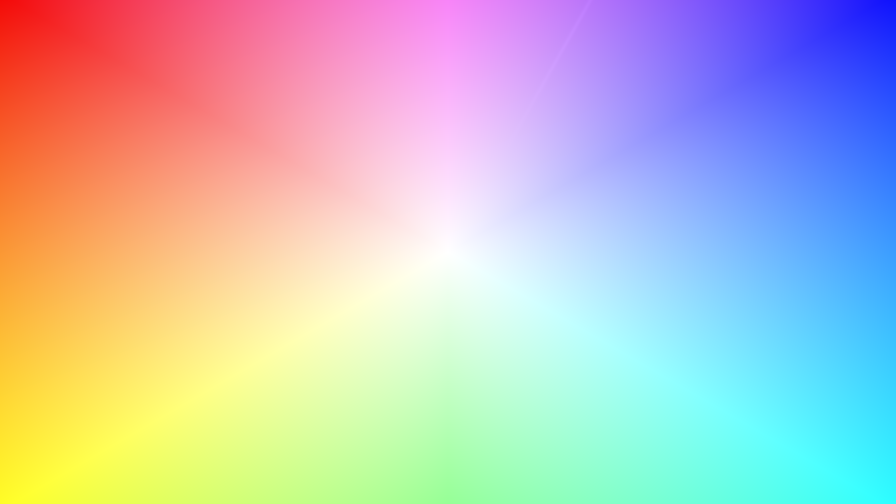
Give the GLSL for this background, as a WebGL 1 fragment shader.

```glsl
precision highp float;

uniform vec2 u_resolution;

#define TAU 6.28319
#define HUE_TURN 0.58333
#define SATURATION 0.88
#define SATURATION_TILT vec2(-0.014, 0.11)
#define RED_CORNER_DIM 0.05
#define STREAK_ANGLE 1.056
#define STREAK_WIDTH 0.004
#define STREAK_GLOW 0.02

// Fully saturated colour for a hue in turns
vec3 pureHue(float hue) {
    vec3 ramp = abs(fract(hue + vec3(0.0, 2.0, 1.0) / 3.0) * 6.0 - 3.0);
    return clamp(ramp - 1.0, 0.0, 1.0);
}

// Faint ray leaving the centre, brighter toward the rim
float streak(vec2 p) {
    vec2 along = vec2(cos(STREAK_ANGLE), sin(STREAK_ANGLE));
    float across = p.x * along.y - p.y * along.x;
    float line = exp(-across * across / (STREAK_WIDTH * STREAK_WIDTH));
    return line * smoothstep(0.2, 0.55, dot(p, along));
}

void main() {
    // Centred coordinates, in units of the canvas height
    vec2 p = (gl_FragCoord.xy - 0.5 * u_resolution) / u_resolution.y;
    float radius = length(p);

    // Hue follows the angle; the tiny offset keeps the centre defined
    float angle = atan(p.y, p.x + 1e-6);
    float hue = angle / TAU + HUE_TURN;

    // Saturation grows with the radius, a little faster toward the top
    float saturation = radius * (SATURATION + dot(p, SATURATION_TILT));
    saturation = clamp(saturation, 0.0, 1.0);
    vec3 color = mix(vec3(1.0), pureHue(hue), saturation);

    // Slight darkening toward the upper left
    float upperLeft = max(dot(p, vec2(-0.4, 1.1)), 0.0);
    color *= 1.0 - RED_CORNER_DIM * upperLeft;

    color += STREAK_GLOW * streak(p);
    gl_FragColor = vec4(color, 1.0);
}
```
